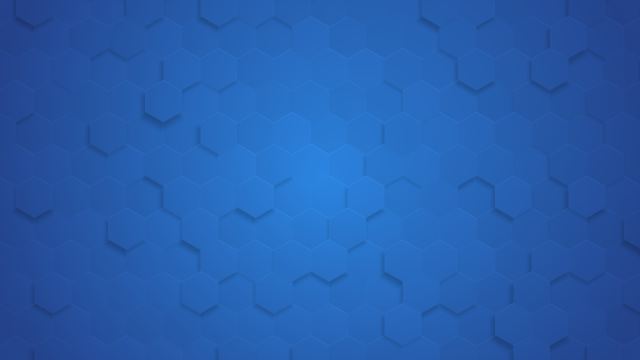
Reproduce this pattern procedurally as a Shadertoy shader.

```glsl
#define PITCH 0.1023
#define ANCHOR vec2(0.0255, -0.0463)
#define CORE_COLOR vec3(0.168, 0.513, 0.868)
#define RIM_COLOR vec3(0.14, 0.262, 0.548)
#define FALLOFF 1.06
#define SHADOW_OFFSET vec2(-0.075, -0.18)
#define SHADOW_BLUR 0.17
#define SHADOW_STRENGTH 0.22
#define EDGE_WIDTH 0.03
#define EDGE_GLOW 0.085
#define TINT_RANGE 0.03

const vec2 LATTICE = vec2(1.0, 1.7320508);

float hash(vec2 p) {
    vec3 q = fract(vec3(p.xyx) * 0.1031);
    q += dot(q, q.yzx + 33.33);
    return fract((q.x + q.y) * q.z);
}

// Signed distance to a pointy-top hexagon of unit width
float hexDistance(vec2 p) {
    p = abs(p);
    return max(p.x, dot(p, vec2(0.5, 0.8660254))) - 0.5;
}

// Centre of the hexagon that holds p
vec2 hexCenter(vec2 p) {
    vec2 a = floor(p / LATTICE + 0.5) * LATTICE;
    vec2 b = (floor(p / LATTICE) + 0.5) * LATTICE;
    return dot(p - a, p - a) < dot(p - b, p - b) ? a : b;
}

// Whole-number label of a cell, stable under rounding
vec2 cellId(vec2 center) {
    return floor(center * 2.0 / LATTICE + 0.5) + 61.0;
}

float cellHeight(vec2 center) {
    return pow(hash(cellId(center)), 1.6);
}

vec3 backdrop(vec2 p) {
    return mix(CORE_COLOR, RIM_COLOR, min(FALLOFF * length(p), 1.0));
}

vec3 shade(vec2 p, float pixel) {
    vec2 q = (p - ANCHOR) / PITCH;
    vec2 center = hexCenter(q);
    vec2 local = q - center;
    float height = cellHeight(center);
    float shadow = 0.0;
    float glow = 0.0;

    for (int i = 0; i < 6; i++) {
        float angle = float(i) * 1.0471976;
        vec2 normal = vec2(cos(angle), sin(angle));

        // Taller neighbours cast a soft shadow down and to the left
        float rise = cellHeight(center + normal) - height;
        if (rise > 0.0) {
            float blur = SHADOW_BLUR * rise + 0.015;
            float d = hexDistance(local - normal - SHADOW_OFFSET * rise);
            float cover = 1.0 - smoothstep(-blur, blur, d);
            shadow = max(shadow, cover * smoothstep(0.0, 0.75, rise));
        }

        // Upper rims catch the light
        float rim = 1.0 - smoothstep(0.0, EDGE_WIDTH + 0.5 * pixel, 0.5 - dot(local, normal));
        float facing = smoothstep(-0.3, 0.8, normal.y);
        glow = max(glow, rim * facing * (rise < 0.0 ? 1.0 : 0.6));
    }

    // Face tint with a slight slope toward the light
    float tint = (hash(cellId(center) + 17.0) - 0.5) * TINT_RANGE;
    tint += 0.03 * dot(local, vec2(0.7, 0.7));
    vec3 color = backdrop(p) * (1.0 + tint);
    color *= 1.0 - SHADOW_STRENGTH * shadow;
    return color * (1.0 + EDGE_GLOW * glow * vec3(1.6, 1.0, 0.5));
}

void mainImage(out vec4 fragColor, in vec2 fragCoord) {
    float pixel = 1.0 / (iResolution.y * PITCH);
    vec3 color = vec3(0.0);

    // Four samples smooth the cell borders
    for (int i = 0; i < 4; i++) {
        vec2 jitter = vec2(i % 2, i / 2) * 0.5 - 0.25;
        vec2 p = (fragCoord + jitter - 0.5 * iResolution.xy) / iResolution.y;
        color += 0.25 * shade(p, pixel);
    }
    fragColor = vec4(color, 1.0);
}
```
